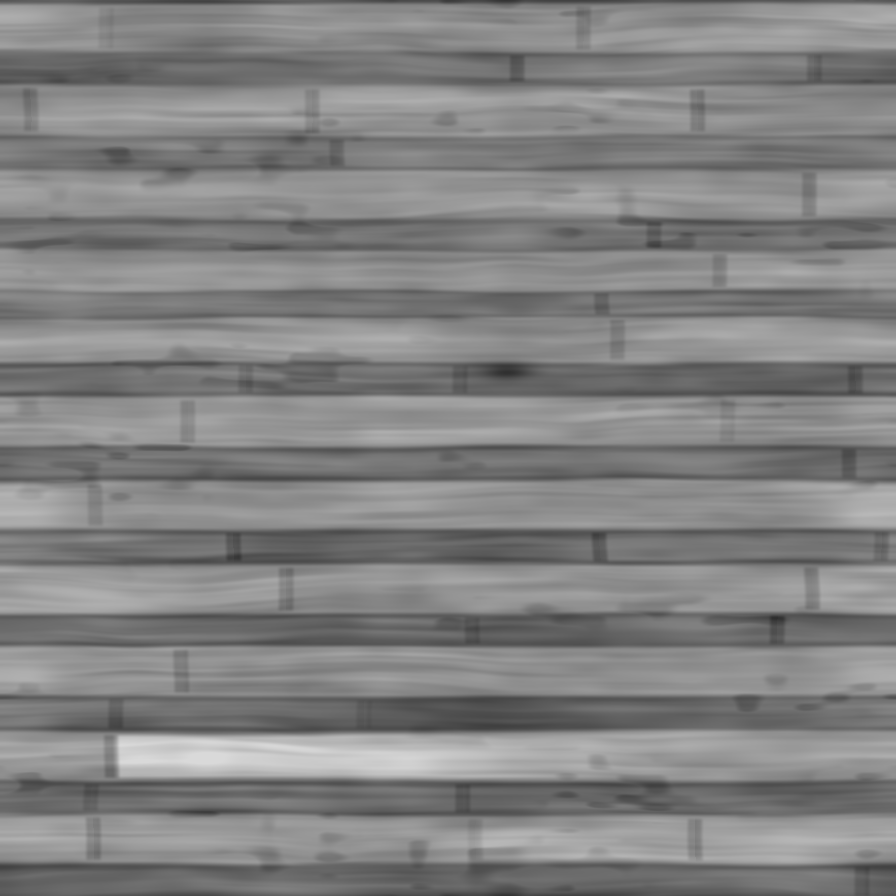
Reproduce this texture procedurally as a WebGL 2 fragment shader.

```glsl
#version 300 es
precision highp float;
// Grey weathered wood: eleven pairs of a wide pale board and a narrow dark one,
// cut by soft butt joints. Wrapping value noise, stretched along x, makes the
// grain; a hash per board sets joint places and plank tones.
uniform vec2 u_resolution;
out vec4 fragColor;

float hash(vec2 p) {
  vec3 q = fract(p.xyx * vec3(0.1031, 0.1030, 0.0973));
  q += dot(q, q.yzx + 33.33);
  return fract((q.x + q.y) * q.z);
}

// Value noise around zero that wraps over the canvas; cells are whole numbers.
float noise(vec2 uv, vec2 cells) {
  vec2 p = uv * cells, i = floor(p), f = fract(p);
  f = f * f * (3.0 - 2.0 * f);
  vec2 a = mod(i, cells), b = mod(i + 1.0, cells);
  vec2 seed = cells * 1.7;
  float low = mix(hash(a + seed), hash(vec2(b.x, a.y) + seed), f.x);
  float high = mix(hash(vec2(a.x, b.y) + seed), hash(b + seed), f.x);
  return mix(low, high, f.y) - 0.5;
}

// Long fibres, broad streaks and small dark flecks.
float woodGrain(vec2 uv) {
  uv.y += 0.014 * noise(uv, vec2(5, 17)) + 0.004 * noise(uv, vec2(14, 40));
  float grain = 0.085 * noise(uv, vec2(4, 150));
  grain += 0.055 * noise(uv, vec2(7, 250));
  grain += 0.10 * noise(uv, vec2(9, 52));
  grain += 0.05 * noise(uv, vec2(26, 85));
  float patches = smoothstep(0.0, 0.3, noise(uv, vec2(6, 22)));
  float flecks = smoothstep(0.1, 0.4, noise(uv, vec2(30, 88)));
  return grain - 0.09 * patches * flecks;
}

// x: tone of the plank at this place, y: darkness of the nearest joint.
vec2 planks(float x, float row) {
  bool bleached = row == 3.0;
  float count = bleached ? 1.0 : 1.0 + floor(2.7 * hash(vec2(row, 3.0)));
  float nearest = 1.0, tone = 0.0, joint = 0.0;
  for (float i = 0.0; i < count; i++) {
    float place = hash(vec2(row, 11.0)) + (i + 0.6 * hash(vec2(row, i + 20.0))) / count;
    if (bleached) place = 0.124;
    float along = fract(x - place);
    float gap = min(along, 1.0 - along);
    float strength = mix(0.04, 0.11, hash(vec2(row, i + 40.0)));
    joint += strength * (1.0 - smoothstep(0.005, 0.011, gap));
    if (along < nearest) {
      nearest = along;
      tone = bleached ? 0.21 : 0.09 * (hash(vec2(row, i + 60.0)) - 0.5);
    }
  }
  tone *= smoothstep(0.0, 0.01, nearest) * (1.0 - smoothstep(0.1, 0.8, nearest));
  return vec2(tone, joint);
}

void main() {
  vec2 uv = gl_FragCoord.xy / u_resolution;

  // Uneven board heights: slightly taller below, squeezed around two thirds up.
  float y = uv.y + 0.004 * noise(uv, vec2(7, 22));
  float level = y - 0.026 * y + 0.026 * smoothstep(0.6, 0.75, y);
  float cell = level * 11.0 + 0.03;
  float pair = mod(floor(cell), 11.0);
  float f = fract(cell);

  // Signed distance to the board edge, positive in the pale board.
  float side = 0.295 - abs(fract(f + 0.795) - 0.5);
  float pale = smoothstep(-0.035, 0.035, side);
  float inside = smoothstep(0.01, 0.075, abs(side));
  float row = 2.0 * pair + step(0.41, f);

  // Board shades, with less contrast in the upper part.
  float contrast = 1.0 - 0.4 * smoothstep(0.58, 0.68, uv.y) * (1.0 - smoothstep(0.95, 1.0, uv.y));
  float shade = 0.505 + 0.14 * (pale - 0.5) * contrast;
  shade += 0.025 * smoothstep(0.05, 0.25, side);
  shade -= 0.085 * contrast * exp(-pow((side + 0.025) / 0.045, 2.0));

  // Planks, joints and grain.
  vec2 plank = planks(uv.x + 0.003 * noise(uv, vec2(3, 30)), row);
  shade += inside * (plank.x - plank.y);
  shade += woodGrain(uv);

  // A paler stretch across the side edge and one dark knot.
  float seamDistance = min(uv.x, 1.0 - uv.x);
  if (row == 9.0) shade += 0.10 * inside * (1.0 - smoothstep(0.04, 0.14, seamDistance));
  vec2 knot = (uv - vec2(0.565, 0.585)) / vec2(0.026, 0.011);
  shade -= 0.17 * exp(-dot(knot, knot));

  fragColor = vec4(vec3(clamp(shade, 0.18, 0.85)), 1.0);
}
```
